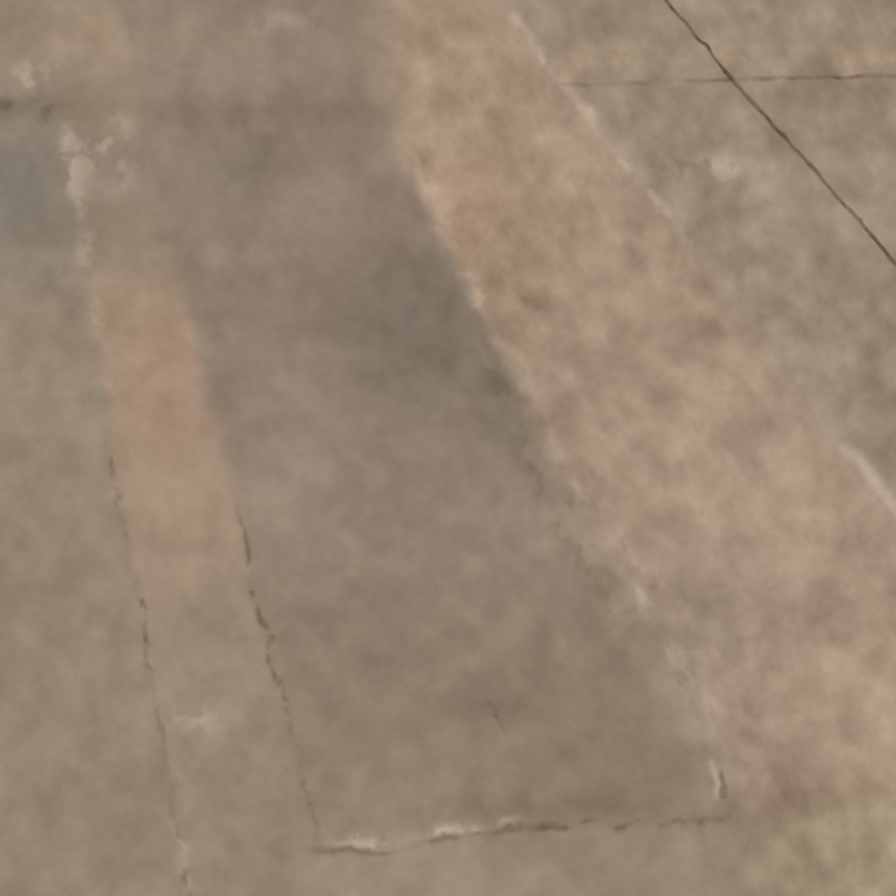
This texture is drawn by a three.js fragment shader. Its source:

```glsl
varying vec2 vUv;

float hash(vec2 p) {
  vec3 q = fract(p.xyx * vec3(0.1031, 0.103, 0.0973));
  q += dot(q, q.yzx + 33.33);
  return fract((q.x + q.y) * q.z);
}

float noise(vec2 p) {
  vec2 i = floor(p), f = fract(p);
  f = f * f * (3.0 - 2.0 * f);
  return mix(mix(hash(i), hash(i + vec2(1, 0)), f.x),
             mix(hash(i + vec2(0, 1)), hash(i + vec2(1, 1)), f.x), f.y);
}

float fbm(vec2 p) {
  float sum = 0.0, amp = 0.5;
  for (int i = 0; i < 5; i++) {
    sum += amp * noise(p);
    p = mat2(1.6, 1.2, -1.2, 1.6) * p + 7.3;
    amp *= 0.5;
  }
  return sum;
}

float blot(vec2 p, vec2 center, vec2 radius) {
  vec2 d = (p - center) / radius;
  return exp(-dot(d, d));
}

// Soft stroke from a to b
float stroke(vec2 p, vec2 a, vec2 b, float width) {
  vec2 ab = b - a;
  float d = length(p - a - ab * clamp(dot(p - a, ab) / dot(ab, ab), 0.0, 1.0));
  return 1.0 - smoothstep(0.0, width, d);
}

// Soft band on both sides of an edge
float seam(float d, float width) {
  return exp(-d * d / (width * width));
}

float span(float lo, float hi, float soft, float v) {
  return smoothstep(lo - soft, lo + soft, v) * (1.0 - smoothstep(hi - soft, hi + soft, v));
}

void main() {
  vec2 uv = vUv;
  float mottle = fbm(uv * 9.0 + 3.0) - 0.48;
  float grain = fbm(uv * 38.0 + 11.0) - 0.48;
  float chips = smoothstep(0.4, 0.62, fbm(uv * 42.0 + 40.0));
  vec2 p = uv + 0.02 * (vec2(fbm(uv * 38.0), fbm(uv * 38.0 + 50.0)) - 0.48);
  float y = p.y;

  // Signed offsets from the slab edges, positive to the right
  float stripLeft = p.x - 0.206 + 0.16 * y;
  float stripRight = p.x - 0.368 + 0.24 * y;
  float bandLeft = p.x - max(0.523 - 0.1 * y, 0.863 - 0.505 * y);
  float bandRight = p.x - 1.33 + 0.77 * y;
  float footY = 0.055 + 0.03 * smoothstep(0.4, 0.62, p.x) + 0.16 * max(p.x - 0.8, 0.0);
  float foot = y - footY;

  // Base slabs
  vec3 col = mix(vec3(0.572, 0.51, 0.44), vec3(0.562, 0.497, 0.437), smoothstep(0.1, 0.9, y));
  col = mix(col, vec3(0.578, 0.517, 0.447), 1.0 - smoothstep(-0.01, 0.01, stripLeft));
  float soft = 0.012 + 0.03 * (1.0 - smoothstep(0.3, 0.6, y)) + 0.025 * smoothstep(0.8, 0.9, y);
  float band = smoothstep(-soft, soft, bandLeft);
  col = mix(col, vec3(0.628, 0.549, 0.468), band);
  col = mix(col, vec3(0.597, 0.528, 0.454), smoothstep(-0.03, 0.04, bandRight));
  col = mix(col, vec3(0.6, 0.53, 0.447), 0.7 * (1.0 - smoothstep(-0.015, 0.008, foot))
            * smoothstep(0.33, 0.4, p.x));

  // Narrow strip, faded near the top and worn at the bottom
  float strip = smoothstep(-0.01, 0.01, stripLeft) * (1.0 - smoothstep(-0.012, 0.012, stripRight));
  float stripTone = 0.3 + 0.6 * smoothstep(0.12, 0.32, y) * (1.0 - smoothstep(0.68, 0.715, y))
                  + 0.45 * smoothstep(0.9, 0.94, y);
  col = mix(col, vec3(0.618, 0.542, 0.46), strip * stripTone);
  col += strip * vec3(0.03, 0.006, 0.008) * blot(p, vec2(0.19, 0.57), vec2(0.09, 0.14));

  // Broad tints and stains
  col += vec3(0.04, 0.02, 0.018) * band * blot(p, vec2(0.52, 0.77), vec2(0.08, 0.1));
  col += 0.028 * band * blot(p, vec2(0.82, 0.44), vec2(0.2, 0.17));
  col -= vec3(0.03, 0.025, 0.018) * band * blot(p, vec2(0.76, 0.24), vec2(0.1, 0.11));
  float stain = blot(p, vec2(0.46, 0.635), vec2(0.085, 0.095)) + 0.6 * blot(p, vec2(0.26, 0.81), vec2(0.1, 0.06))
              + 0.5 * blot(p, vec2(0.57, 0.53), vec2(0.035, 0.08));
  col -= vec3(0.065, 0.05, 0.037) * stain * (1.0 - band);
  col -= vec3(0.075, 0.053, 0.026) * blot(p, vec2(0.02, 0.79), vec2(0.07, 0.085)) * (1.0 - strip);
  col -= 0.022 * blot(p, vec2(0.62, 0.22), vec2(0.15, 0.12)) * (1.0 - band);
  col += vec3(0.02, 0.016, 0.01) * blot(p, vec2(0.25, 0.96), vec2(0.3, 0.05));
  col -= 0.08 * blot(p, vec2(0.593, 0.665), vec2(0.011)) + 0.035 * blot(p, vec2(0.6, 0.1), vec2(0.16, 0.014));

  // Mottling, grain and slanted wear
  col += vec3(0.075, 0.071, 0.067) * mottle + vec3(0.12, 0.117, 0.11) * grain * (0.75 + 0.5 * band);
  vec2 slanted = mat2(0.86, 0.25, 0.5, -0.43) * uv;
  float streaks = fbm(slanted * 55.0 + 20.0) - 0.48;
  col += 0.065 * streaks * (0.35 + band);
  col += 0.012 * (noise(uv * 150.0) - 0.5);

  // Edge shadows and chipped highlights
  col -= 0.1 * seam(stripLeft, 0.004) * span(0.18, 0.5, 0.08, y) * (0.15 + chips);
  col += 0.06 * seam(stripLeft - 0.006, 0.009) * (span(0.55, 0.9, 0.05, y) + 1.0 - smoothstep(0.1, 0.2, y)) * chips;
  col -= 0.06 * seam(stripLeft - 0.004, 0.004) * (1.0 - smoothstep(0.03, 0.16, y)) * (1.0 - chips);
  col -= 0.1 * seam(stripRight, 0.004) * span(0.09, 0.42, 0.06, y) * (0.2 + chips);
  col -= 0.06 * seam(bandLeft + 0.015, 0.022) * span(0.3, 0.6, 0.08, y) * chips;
  col += 0.055 * seam(bandLeft - 0.012, 0.014) * span(0.35, 0.84, 0.06, y) * chips;
  col += 0.05 * seam(bandLeft - 0.025, 0.02) * span(0.22, 0.42, 0.05, y) * smoothstep(0.0, 0.2, streaks);
  col += 0.06 * seam(bandRight, 0.009) * span(0.72, 1.1, 0.04, y) * (0.3 + chips);
  col += 0.08 * stroke(p, vec2(0.945, 0.5), vec2(1.01, 0.42), 0.011);
  col += 0.1 * seam(foot - 0.004, 0.008) * span(0.38, 0.57, 0.025, p.x) * (0.25 + chips);
  col -= 0.09 * seam(foot + 0.005, 0.005) * span(0.36, 0.8, 0.03, p.x) * (0.2 + chips);
  col -= 0.04 * seam(foot - 0.006, 0.018) * smoothstep(0.78, 0.9, p.x);
  col += 0.07 * stroke(p, vec2(0.795, 0.15), vec2(0.804, 0.11), 0.009);
  col -= 0.1 * stroke(p, vec2(0.807, 0.135), vec2(0.808, 0.108), 0.006);
  col -= 0.08 * stroke(p, vec2(0.54, 0.215), vec2(0.565, 0.18), 0.006) * (0.3 + chips);

  // Cross joint and worn patches near the top
  col -= 0.11 * blot(p, vec2(0.025, 0.885), vec2(0.065, 0.014)) * (0.5 + chips);
  col -= 0.03 * seam(y - 0.875, 0.016) * span(0.08, 0.43, 0.05, p.x);
  col += 0.1 * chips * blot(p, vec2(0.05, 0.912), vec2(0.045, 0.018));
  col += 0.085 * chips * blot(p, vec2(0.115, 0.835), vec2(0.055, 0.04));
  col += 0.09 * chips * blot(p, vec2(0.795, 0.812), vec2(0.05, 0.018));
  col += 0.06 * chips * blot(p, vec2(0.32, 0.978), vec2(0.05, 0.014));
  col += 0.08 * chips * blot(p, vec2(0.215, 0.198), vec2(0.035, 0.016)) * strip;
  col += vec3(0.035, 0.025, 0.013) * seam(y - 0.935, 0.016) * smoothstep(0.6, 0.66, p.x) * (0.4 + chips);

  // Fine cracks across the far slab
  vec2 crackPoint = mix(uv, p, 0.4);
  float crack = stroke(crackPoint, vec2(0.742, 1.0), vec2(0.81, 0.92), 0.0035)
              + stroke(crackPoint, vec2(0.81, 0.92), vec2(1.01, 0.695), 0.0042);
  float joint = stroke(crackPoint, vec2(0.63, 0.905), vec2(1.01, 0.916), 0.0045);
  col = mix(col, vec3(0.35, 0.29, 0.24), min(crack, 1.0) * (0.55 + 0.35 * chips));
  col -= 0.13 * joint * (0.4 + 0.6 * chips) * mix(0.4, 1.0, smoothstep(0.75, 0.9, p.x));

  gl_FragColor = vec4(col, 1.0);
}
```
